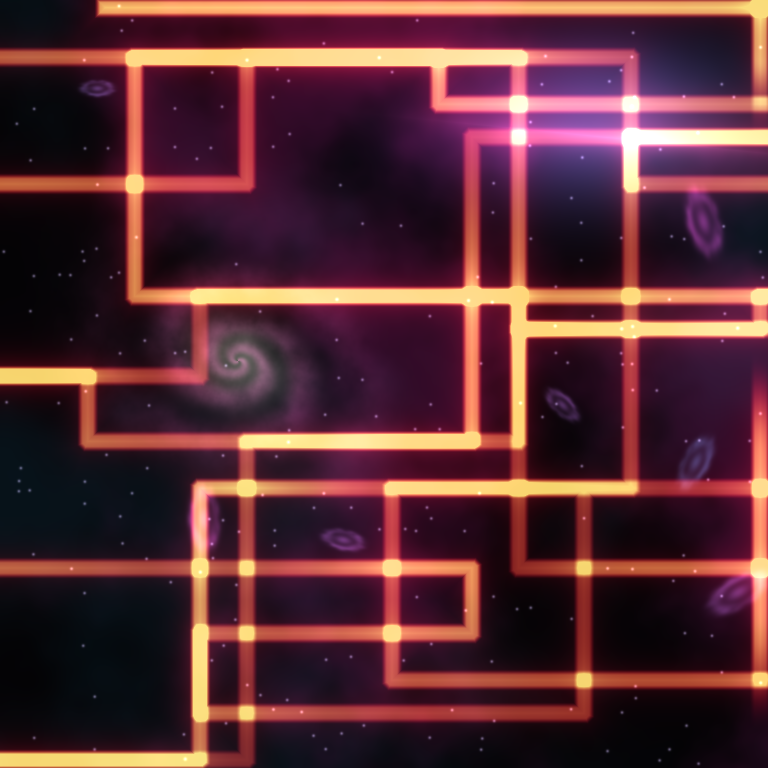
Reproduce this background procedurally as a WebGL 1 fragment shader.

```glsl
precision highp float;
// Glowing right-angled pipes over a dark nebula with galaxies and stars.
// Each pipe is a hashed walk along uneven tracks; the heat of all pipes
// is summed and coloured by a ramp from black through red to yellow.
uniform vec2 u_resolution;

float hash(vec2 p) {
  return fract(sin(dot(p, vec2(127.1, 311.7))) * 43758.5453);
}

float noise(vec2 p) {
  vec2 i = floor(p), f = fract(p);
  f = f * f * (3.0 - 2.0 * f);
  return mix(mix(hash(i), hash(i + vec2(1, 0)), f.x),
             mix(hash(i + vec2(0, 1)), hash(i + vec2(1, 1)), f.x), f.y);
}

float fbm(vec2 p) {
  float sum = 0.0, amp = 0.5;
  for (int i = 0; i < 5; i++) {
    sum += amp * noise(p);
    p = mat2(1.6, 1.2, -1.2, 1.6) * p + 3.7;
    amp *= 0.5;
  }
  return sum;
}

mat2 turn(float a) {
  return mat2(cos(a), sin(a), -sin(a), cos(a));
}

// Position of track k: four uneven tracks in every quarter of the canvas
float track(float k) {
  float m = mod(k, 4.0);
  return min(0.0104 + 0.25 * floor(k / 4.0) + 0.052 * m + 0.009 * mod(m, 2.0), 0.99);
}

// Distance to an axis-aligned segment; bevel cuts its outer corners
float segment(vec2 p, vec2 a, vec2 b, float bevel) {
  vec2 q = max(abs(p - 0.5 * (a + b)) - 0.5 * abs(b - a), 0.0);
  return max(max(q.x, q.y), bevel * (q.x + q.y));
}

// Flat soft-edged core with a faint halo
float pipe(float d) {
  return 0.74 * (1.0 - smoothstep(0.006, 0.0145, d)) + 0.26 * exp(-d * 60.0);
}

// Pipe i: in from one side, two bends, then out through the nearer side
float pipeHeat(vec2 p, float i) {
  float row = floor(17.0 * (i + hash(vec2(i, 2.3))) / 9.0);
  float col = mod(i, 2.0) * 16.0;
  vec2 a = vec2(mod(i, 2.0) * 1.2 - 0.1, track(row));
  float bevel = hash(vec2(i, 8.1)) < 0.65 ? 0.72 : 0.5;
  float d = 9.0;
  for (int j = 0; j < 5; j++) {
    vec2 b = a;
    float h = hash(vec2(i + 1.7, float(j) + 4.2));
    if (j == 1 || j == 3) {
      float leap = (1.0 + floor(fract(h * 7.0) * 7.0)) * (h < 0.5 ? -1.0 : 1.0);
      row += (row + leap < 0.0 || row + leap > 16.0) ? -leap : leap;
      b.y = track(row);
    } else if (j == 4) {
      b.x = col > 8.0 ? 1.1 : -0.1;
    } else {
      col = mod(col + 4.0 + floor(h * 10.0), 17.0);
      b.x = track(col);
    }
    d = min(d, segment(p, a, b, bevel));
    a = b;
  }
  float level = mix(0.42, 0.78, hash(vec2(i, 5.9)));
  return level * (0.62 + 0.75 * noise(p * 3.5 + i * 9.0)) * pipe(d);
}

vec3 heatColor(float t) {
  t = clamp(t, 0.0, 1.0);
  return vec3(1.25 * t - 0.3 * t * t, 0.82 * pow(t, 2.4), 0.22 * t + 0.19 * t * t * t * t);
}

vec3 space(vec2 p) {
  float cloud = fbm(p * 4.0), dust = fbm(p * 22.0);
  vec3 col = vec3(0.015, 0.012, 0.02);
  col += vec3(0.17, 0.03, 0.13) * smoothstep(0.38, 0.75, cloud);
  col += vec3(0.01, 0.06, 0.08) * smoothstep(0.45, 0.8, fbm(p * 3.0 + 17.0));

  // Large spiral galaxy with a pale core
  vec2 g = turn(0.4) * (p - vec2(0.31, 0.53)) * vec2(1.0, 1.2);
  float r = length(g);
  float arms = 0.5 + 0.5 * sin(2.0 * atan(g.y, g.x) + 9.0 * log(r + 0.02) + 5.0 * cloud);
  col += vec3(0.36, 0.14, 0.28) * exp(-r * r * 38.0) * (0.3 + arms) * dust;
  col += vec3(0.24, 0.27, 0.22) * exp(-r * r * 240.0) * (0.5 + dust);

  // Broad aurora crossed by a bright streak
  vec2 v = p - vec2(0.74, 0.85);
  col += vec3(0.30, 0.06, 0.32) * exp(-dot(v * vec2(5.0, 9.0), v * vec2(5.0, 9.0)));
  v -= vec2(0.06, -0.01);
  col += vec3(0.02, 0.22, 0.25) * exp(-dot(v * vec2(6.0, 10.0), v * vec2(6.0, 10.0)));
  col += vec3(0.32, 0.14, 0.24) * exp(-abs(v.y + 0.02 + 0.1 * v.x) * 75.0 - v.x * v.x * 30.0);

  // Small tilted ring galaxies
  for (int i = 0; i < 7; i++) {
    float k = float(i);
    vec2 center = vec2(hash(vec2(k, 31.0)), hash(vec2(k, 47.0)));
    vec2 q = turn(k * 1.3) * (p - center) * vec2(1.0, 2.1) / mix(0.022, 0.055, hash(vec2(k, 3.0)));
    float ring = exp(-pow((length(q) - 0.75) * 4.0, 2.0)) * (0.3 + 0.7 * noise(q * 3.0));
    vec3 tint = mix(vec3(0.12, 0.22, 0.32), vec3(0.40, 0.14, 0.38), hash(vec2(k, 6.0)));
    col += tint * (ring + 0.9 * exp(-dot(q, q) * 7.0));
  }

  // Stars
  vec2 cell = floor(p * 60.0);
  vec2 star = fract(p * 60.0) - 0.3 - 0.4 * vec2(hash(cell), hash(cell + 7.0));
  col += vec3(0.35, 0.32, 0.42) * step(0.93, hash(cell + 19.0)) * exp(-dot(star, star) * 70.0);
  return col;
}

void main() {
  vec2 p = gl_FragCoord.xy / u_resolution;
  float heat = 0.0;
  for (int i = 0; i < 9; i++) heat += pipeHeat(p, float(i));

  // Hot pipes along the top and parts of the right side
  heat += 0.95 * pipe(segment(p, vec2(0.137, 0.99), vec2(1.1, 0.99), 0.5));
  heat += 0.9 * smoothstep(0.3, 0.7, noise(p * 5.0)) * pipe(abs(p.x - 0.99));

  gl_FragColor = vec4(space(p) + heatColor(heat), 1.0);
}
```
